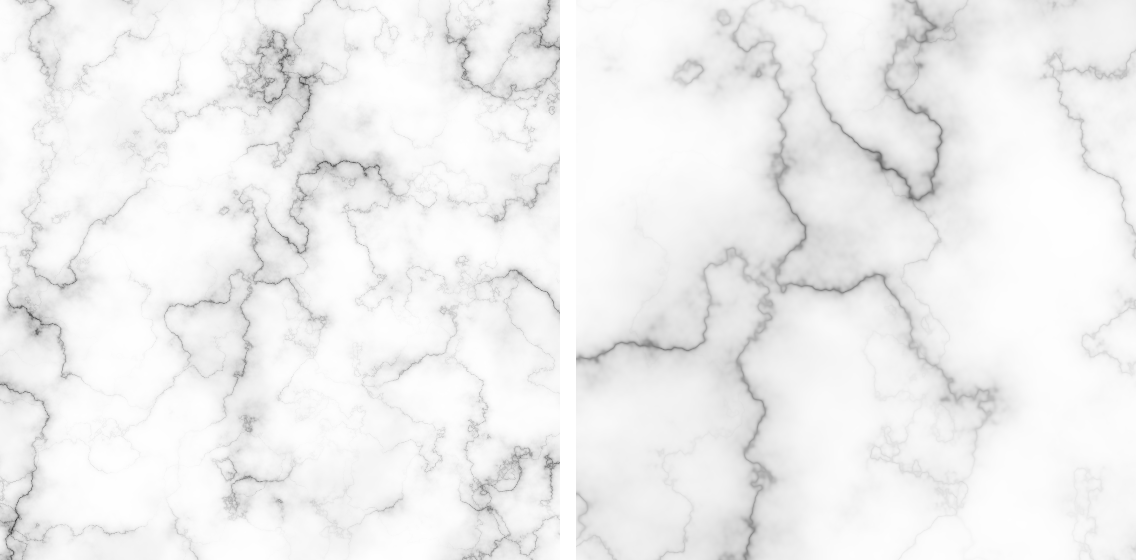
Left, the full canvas; right, a detail of the centre.
Give the GLSL for this texture, as a WebGL 2 fragment shader.

```glsl
#version 300 es
precision highp float;

// White marble: hairline veins and soft grey halos over a nearly white ground.
// Veins follow the zero contours of fractal gradient noise, so they wander,
// branch and close into small loops; a broad mask fades them in and out.

uniform vec2 u_resolution;
out vec4 fragColor;

const int   VEIN_LAYERS    = 2;
const int   VEIN_OCTAVES   = 7;
const int   MASK_OCTAVES   = 3;
const float VEIN_FREQUENCY = 4.0;    // cells across the canvas, first layer
const float LAYER_SCALE    = 1.7;    // each layer is finer than the last
const float LAYER_FADE     = 0.42;   // and fainter
const float MASK_FREQUENCY = 3.5;
const vec2  MASK_RANGE     = vec2(-0.25, 0.5);
const float MASK_FLOOR     = 0.05;   // leaves ghost veins in the white areas
const float LINE_DARKNESS  = 0.43;
const float LINE_WIDTH     = 0.011;
const float LINE_SOFTNESS  = 0.003;
const float HALO_DARKNESS  = 0.24;
const float HALO_WIDTH     = 0.11;
const float CLOUD_DARKNESS = 0.035;
const float CLOUD_FREQUENCY = 5.0;
const vec3  STONE_COLOR    = vec3(0.997);
const float TAU = 6.2831853;

float hash(vec2 cell) {
    return fract(sin(dot(cell, vec2(127.1, 311.7))) * 43758.5453);
}

// Dot product of a random unit gradient with the offset from its corner.
float cornerSlope(vec2 cell, vec2 offset) {
    float angle = TAU * hash(cell);
    return dot(vec2(cos(angle), sin(angle)), offset);
}

float gradientNoise(vec2 p) {
    vec2 cell = floor(p);
    vec2 f = fract(p);
    vec2 fade = f * f * f * (f * (f * 6.0 - 15.0) + 10.0);
    vec2 e = vec2(1.0, 0.0);
    float low  = mix(cornerSlope(cell, f), cornerSlope(cell + e.xy, f - e.xy), fade.x);
    float high = mix(cornerSlope(cell + e.yx, f - e.yx),
                     cornerSlope(cell + e.xx, f - e.xx), fade.x);
    return mix(low, high, fade.y);
}

float fbm(vec2 p, int octaves) {
    float sum = 0.0;
    float amplitude = 1.0;
    for (int i = 0; i < octaves; i++) {
        sum += amplitude * gradientNoise(p);
        p = p * 2.03 + vec2(1.7, 9.2);
        amplitude *= 0.5;
    }
    return sum;
}

// Dark core and wide halo around the zero contour of the noise.
float veinDarkness(vec2 p) {
    float level = fbm(p, VEIN_OCTAVES);
    float distanceToVein = sqrt(level * level + LINE_SOFTNESS * LINE_SOFTNESS);
    return LINE_DARKNESS * exp(-distanceToVein / LINE_WIDTH)
         + HALO_DARKNESS * exp(-distanceToVein / HALO_WIDTH);
}

void main() {
    vec2 uv = gl_FragCoord.xy / u_resolution.y;

    // Faint uneven clouding of the ground
    float cloud = fbm(uv * CLOUD_FREQUENCY + 61.4, 5);
    float darkness = CLOUD_DARKNESS * smoothstep(-0.1, 0.5, cloud);

    // Masked vein layers, from broad to fine
    float frequency = VEIN_FREQUENCY;
    float strength = 1.0;
    for (int i = 0; i < VEIN_LAYERS; i++) {
        vec2 shift = vec2(13.7, 29.3) * float(i + 1);
        float presence = fbm(uv * MASK_FREQUENCY + shift.yx, MASK_OCTAVES);
        float mask = mix(MASK_FLOOR, 1.0, smoothstep(MASK_RANGE.x, MASK_RANGE.y, presence));
        darkness += strength * mask * veinDarkness(uv * frequency + shift);
        frequency *= LAYER_SCALE;
        strength *= LAYER_FADE;
    }

    fragColor = vec4(STONE_COLOR * (1.0 - clamp(darkness, 0.0, 1.0)), 1.0);
}
```
